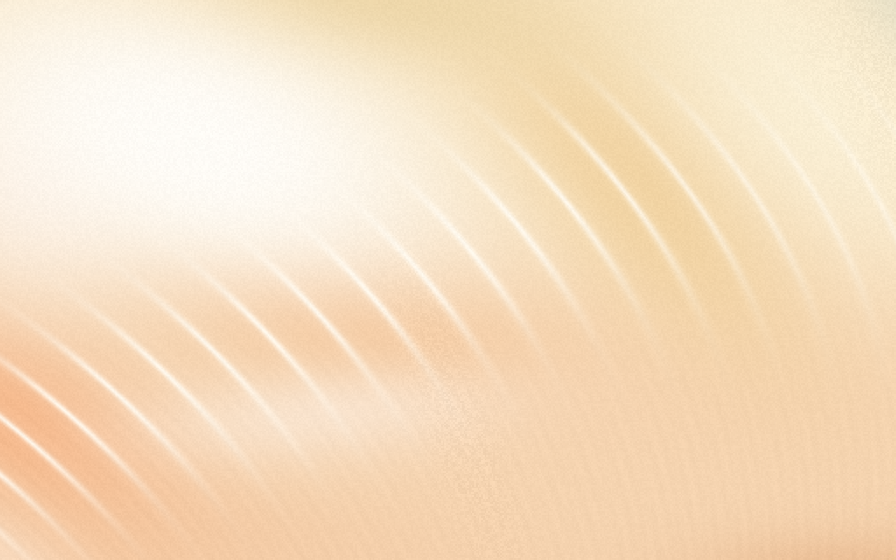
This background is drawn by a WebGL 1 fragment shader. Its source:

```glsl
precision highp float;
// Warm peach and gold silk with a white glow and a fan of fine curved light streaks.
uniform vec2 u_resolution;

// Soft elliptical spot, turned by angle, with separate radii.
float spot(vec2 q, vec2 center, float angle, vec2 radii) {
  vec2 d = q - center;
  float c = cos(angle), s = sin(angle);
  d = vec2(c * d.x + s * d.y, c * d.y - s * d.x) / radii;
  return exp(-dot(d, d));
}

float hash(vec2 p) {
  p = fract(p * vec2(0.1031, 0.1137));
  p += dot(p, p.yx + 33.33);
  return fract((p.x + p.y) * p.x * 17.0);
}

// Curved fold coordinate: each whole number is the crest of one streak.
float foldIndex(vec2 q) {
  float t = q.x - 2.45;
  return t * (1.6 + 0.048 * t) - q.y * (2.02 - 0.165 * q.x - 0.03 * q.x * q.y);
}

vec3 backdrop(vec2 q) {
  vec3 col = mix(vec3(0.97, 0.90, 0.77), vec3(0.96, 0.83, 0.69), smoothstep(-1.6, 1.2, q.y));

  // Gold diagonal and peach shadows
  col = mix(col, vec3(0.94, 0.81, 0.60), 0.88 * spot(q, vec2(5.35, -0.85), 0.78, vec2(1.9, 0.75)));
  col = mix(col, vec3(0.95, 0.75, 0.56), 0.85 * spot(q, vec2(3.0, 0.4), 0.15, vec2(1.7, 0.6)));
  col = mix(col, vec3(0.96, 0.69, 0.50), 0.85 * spot(q, vec2(0.2, 1.3), 0.6, vec2(1.6, 0.75)));
  col = mix(col, vec3(0.95, 0.78, 0.63), 0.50 * spot(q, vec2(1.8, 2.2), 0.1, vec2(2.4, 0.5)));

  // Pale veils
  col = mix(col, vec3(0.98, 0.94, 0.84), 0.88 * spot(q, vec2(6.9, -1.6), 0.85, vec2(1.8, 0.85)));
  col = mix(col, vec3(0.98, 0.91, 0.84), 0.75 * spot(q, vec2(2.8, 1.15), -0.08, vec2(1.6, 0.4)));
  col = mix(col, vec3(0.98, 0.88, 0.79), 0.60 * spot(q, vec2(0.0, 2.5), 0.5, vec2(0.8, 0.45)));
  col = mix(col, vec3(0.985, 0.93, 0.88), 0.85 * spot(q, vec2(0.2, -0.8), 0.1, vec2(1.2, 1.0)));
  float glow = spot(q, vec2(1.65, -1.2), 0.3, vec2(2.0, 1.0));
  col = mix(col, vec3(0.995, 0.985, 0.965), 1.0 - pow(1.0 - glow, 1.6));

  // Top gold edge and shaded corners
  col = mix(col, vec3(0.93, 0.84, 0.66), 0.95 * spot(q, vec2(3.3, -2.45), 0.2, vec2(1.7, 0.5)));
  col = mix(col, vec3(0.86, 0.86, 0.78), 0.60 * spot(q, vec2(7.8, -2.4), 0.9, vec2(0.9, 0.4)));
  col = mix(col, vec3(0.90, 0.70, 0.53), 0.70 * spot(q, vec2(7.3, 2.55), 0.0, vec2(1.3, 0.38)));
  return col;
}

void main() {
  vec2 uv = gl_FragCoord.xy / u_resolution.y;
  vec2 q = 4.8 * vec2(uv.x, 0.5 - uv.y); // y runs downward from the middle
  vec3 col = backdrop(q);

  // Streaks: a thin crest and a soft halo, fading along each fold
  float n = foldIndex(q);
  float across = fract(n + 0.5) - 0.5;
  float along = q.y - max(1.4 - 0.43 * q.x, -0.75);
  float fade = exp(-along * along * (along < 0.0 ? 1.8 : 1.3));
  fade *= mix(1.0, 0.55, smoothstep(4.5, 7.2, q.x));
  float width = 0.045 + 0.03 * abs(along);
  float crest = exp(-across * across / (2.0 * width * width));
  float halo = exp(-abs(across) * (across < 0.0 ? 10.0 : 7.0));
  col = mix(col, vec3(1.0, 0.98, 0.94), fade * (0.68 * crest + 0.24 * halo));

  // Faint woven ripples that follow the folds
  float ripple = sin(n * 25.0 + sin(q.x * 3.0)) + 0.6 * sin(n * 15.0 - q.y * 5.0);
  col += 0.004 * ripple * smoothstep(-0.8, 1.8, q.y);

  // Fine grain, stronger on the lower fold and the upper right corner
  float grain = hash(floor(uv * 320.0)) - 0.5;
  float rough = spot(q, vec2(3.95, 1.3), 1.25, vec2(1.4, 0.3))
              + spot(q, vec2(7.6, -1.7), 1.1, vec2(1.2, 0.5));
  col += grain * (0.022 + 0.026 * rough);

  gl_FragColor = vec4(clamp(col, 0.0, 1.0), 1.0);
}
```
